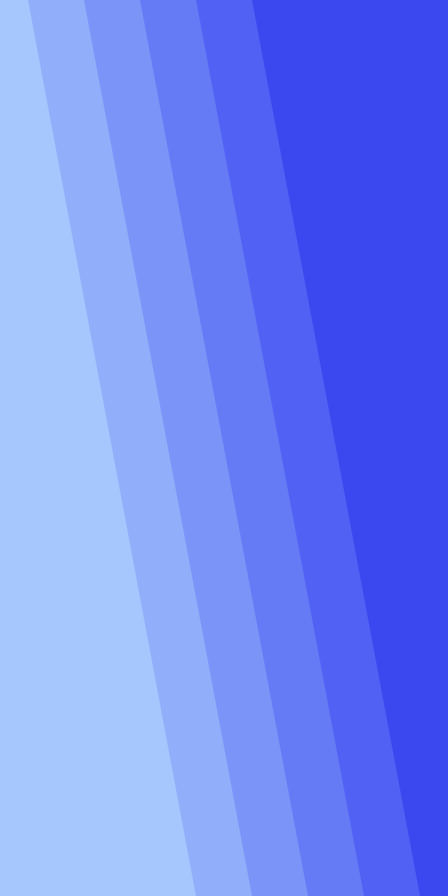
This background is drawn by a WebGL 1 fragment shader. Its source:

```glsl
precision highp float;
// Slanted bands stepping from pale sky blue on the left to deep blue on the right.

uniform vec2 u_resolution;

void main() {
    vec2 uv = gl_FragCoord.xy / u_resolution;

    // Band coordinate: edges lie at 0, 1, 2, 3, 4 and lean right towards the bottom
    float band = (uv.x - 0.0625 - 0.375 * (1.0 - uv.y)) * 8.0;

    // Half a pixel measured across the slanted edge, in band units
    float slope = 0.375 * u_resolution.x / u_resolution.y;
    float halfPixel = 4.0 * length(vec2(1.0, slope)) / u_resolution.x;

    // Count the edges passed, each one smoothed
    float passed = 0.0;
    for (int i = 0; i < 5; i++) {
        float edge = band - float(i);
        passed += clamp(0.5 + 0.5 * edge / halfPixel, 0.0, 1.0);
    }

    // Equal colour steps between the two end tones
    vec3 paleBlue = vec3(0.647, 0.780, 0.992);
    vec3 deepBlue = vec3(0.231, 0.282, 0.941);
    gl_FragColor = vec4(mix(paleBlue, deepBlue, passed / 5.0), 1.0);
}
```
